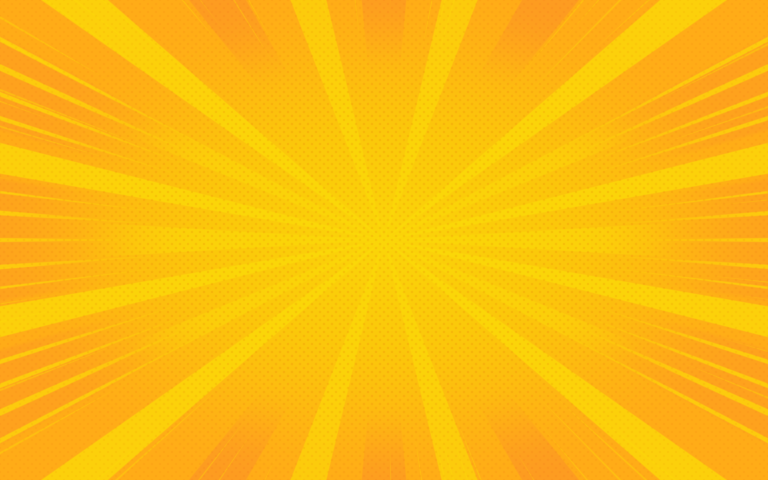
Reproduce this background procedurally as a WebGL 2 fragment shader.

```glsl
#version 300 es
precision highp float;
// Comic sunburst: a warm elliptical glow, broad rays mirrored in four quadrants,
// tapering speed lines near the border and a staggered halftone dot grid.
// Rays are angular bands whose edges are softened by their arc distance.
uniform vec2 u_resolution;
out vec4 outColor;

const float TAU = 6.2831853;
const vec3 LEMON  = vec3(0.985, 0.850, 0.030);
const vec3 GOLD   = vec3(0.985, 0.780, 0.040);
const vec3 AMBER  = vec3(1.000, 0.675, 0.090);
const vec3 ORANGE = vec3(0.990, 0.590, 0.140);

float hash(float n) {
    n = fract(n * 0.1031);
    n *= n + 33.33;
    return fract(n * (n + n));
}

// Coverage of an angular band; angles in radians, radius and pixel in canvas heights
float ray(float angle, float center, float halfWidth, float radius, float pixel) {
    float edge = (halfWidth - abs(angle - center)) * radius;
    return smoothstep(-pixel, pixel, edge);
}

// Glow from the middle to the border; d is 1 where the ellipse meets the sides
vec3 glow(float d) {
    vec3 c = mix(LEMON, GOLD, smoothstep(-0.25, 0.58, d));
    return mix(c, AMBER, smoothstep(0.38, 1.08, d));
}

// Broad rays: angle in degrees, half width, strength, distance where it fades out
float broadRays(float angle, float radius, float d, float pixel) {
    const vec4 rays[5] = vec4[5](
        vec4(12.0, 2.2, 1.0, 9.0), vec4(38.0, 3.0, 1.0, 9.0),
        vec4(72.6, 3.9, 0.85, 9.0), vec4(0.0, 3.4, 0.75, 0.82),
        vec4(25.0, 2.8, 0.65, 0.85));
    float light = 0.0;
    for (int i = 0; i < 5; i++) {
        vec4 r = rays[i];
        float fade = 1.0 - smoothstep(r.w * 0.6, r.w, d);
        float band = ray(angle, radians(r.x), radians(r.y), radius, pixel);
        light = max(light, band * r.z * fade);
    }
    return light;
}

// Deep orange wedges that appear only close to the border
float wedges(float angle, float radius, float d, float pixel) {
    float top = ray(angle, radians(90.0), radians(5.3), radius, pixel);
    float slant = ray(angle, radians(55.5), radians(4.6), radius, pixel);
    float side = ray(angle, radians(4.0), radians(5.0), radius, pixel * 3.0);
    float upper = ray(angle, radians(22.0), radians(6.0), radius, pixel * 3.0);
    float rim = smoothstep(0.68, 1.08, d);
    return max(top, max(slant, max(side, upper) * 0.6)) * rim;
}

// Mirrored accent streaks: angle in degrees and half width at the border
float accents(float angle, float radius, float d, float pixel) {
    const vec2 lines[7] = vec2[7](
        vec2(0.0, 0.30), vec2(4.0, 0.32), vec2(7.1, 0.18), vec2(17.6, 0.30),
        vec2(20.8, 0.30), vec2(24.2, 0.42), vec2(27.6, 0.30));
    float light = 0.0;
    float taper = smoothstep(0.45, 1.05, d);
    for (int i = 0; i < 7; i++) {
        float band = ray(angle, radians(lines[i].x), radians(lines[i].y) * taper, radius, pixel);
        light = max(light, band * taper);
    }
    return light;
}

// Scattered hairlines, at most one in each angular cell
float hairlines(float angle, float radius, float d, float pixel) {
    const float CELLS = 140.0;
    float t = fract(angle / TAU) * CELLS;
    float id = floor(t);
    float center = 0.25 + 0.5 * hash(id + 17.0);
    float start = 0.65 + 0.3 * hash(id + 211.0);
    float width = 0.05 * smoothstep(start, start + 0.4, d);
    float band = ray(fract(t) * TAU / CELLS, center * TAU / CELLS,
                     width * TAU / CELLS, radius, pixel);
    return band * step(0.6, hash(id + 421.0)) * smoothstep(start, start + 0.2, d);
}

// Staggered halftone grid, measured in canvas heights
float halftone(vec2 p, float pixel) {
    vec2 cell = vec2(1.0, 1.0) / 60.0;
    vec2 a = mod(p + cell * 0.5, cell) - cell * 0.5;
    vec2 b = mod(p, cell) - cell * 0.5;
    float dist = min(length(a), length(b));
    return 1.0 - smoothstep(0.0027 - pixel * 0.6, 0.0027 + pixel * 0.6, dist);
}

void main() {
    float pixel = 1.0 / u_resolution.y;
    vec2 p = (gl_FragCoord.xy - 0.5 * u_resolution) * pixel;
    float aspect = u_resolution.x / u_resolution.y;
    float radius = length(p);
    float d = 2.0 * length(p / vec2(aspect, 1.0));
    float angle = atan(p.y, p.x);
    float folded = atan(abs(p.y), abs(p.x));

    // Glow and border wedges, then the broad rays and streaks
    vec3 color = glow(d);
    color = mix(color, ORANGE, 0.75 * wedges(folded, radius, d, pixel));
    color = mix(color, LEMON, 0.80 * broadRays(folded, radius, d, pixel));
    color = mix(color, LEMON, 0.75 * accents(folded, radius, d, pixel));
    color = mix(color, LEMON, 0.45 * hairlines(angle, radius, d, pixel));

    // Halftone dots darken the surface, more softly toward the border
    float ink = mix(0.55, 0.25, smoothstep(0.5, 1.2, d));
    color = mix(color, color * vec3(0.97, 0.86, 0.9), ink * halftone(p, pixel));
    outColor = vec4(color, 1.0);
}
```
